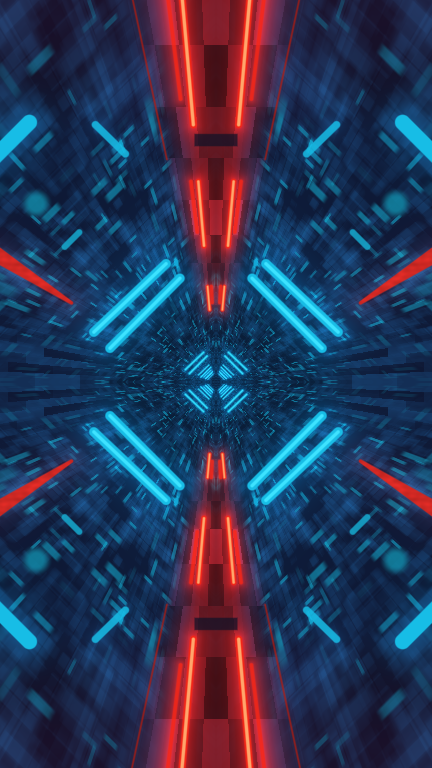
Reproduce this background procedurally as a Shadertoy shader.

```glsl
float hash(vec2 p) {
    p = fract(p * vec2(0.1031, 0.1137));
    p += dot(p, p.yx + 33.33);
    return fract((p.x + p.y) * p.x * 7.31);
}

// Gradient noise, about -0.7 to 0.7
float gradientAt(vec2 cell, vec2 offset) {
    float angle = 6.2832 * hash(cell + 47.0);
    return dot(vec2(cos(angle), sin(angle)), offset);
}

float noise(vec2 p) {
    vec2 i = floor(p), f = p - i, u = f * f * (3.0 - 2.0 * f), e = vec2(1, 0);
    return mix(mix(gradientAt(i, f), gradientAt(i + e, f - e), u.x),
               mix(gradientAt(i + e.yx, f - e.yx), gradientAt(i + 1.0, f - 1.0), u.x), u.y);
}

float segment(vec2 p, vec2 a, vec2 b) {
    vec2 ab = b - a;
    return length(p - a - ab * clamp(dot(p - a, ab) / dot(ab, ab), 0.0, 1.0));
}

// Solid core of a lamp with the given half width
float core(float dist, float halfWidth) {
    float soft = max(0.0012, 0.7 / iResolution.y);
    return smoothstep(halfWidth + soft, halfWidth - soft, dist);
}

// Mask with feathered rims inside a unit cell
float cellMask(vec2 f, float rim) {
    vec2 m = smoothstep(0.0, rim, f) * smoothstep(0.0, rim, 1.0 - f);
    return m.x * m.y;
}

void mainImage(out vec4 fragColor, in vec2 fragCoord) {
    const vec3 navy = vec3(0.055, 0.085, 0.19), steel = vec3(0.10, 0.28, 0.48);
    const vec3 cyan = vec3(0.09, 0.74, 0.90), red = vec3(0.95, 0.15, 0.09);
    const vec3 amber = vec3(1.0, 0.65, 0.42);

    // Four mirrored quadrants
    float aspect = iResolution.x / iResolution.y;
    vec2 p = abs(fragCoord / iResolution.y - vec2(0.5 * aspect, 0.5026));
    float ring = p.x + p.y + 0.0005;
    float across = (p.x - p.y) / ring;
    float depth = log(ring);
    float wedge = smoothstep(0.25, 0.13, p.x / (p.y + 0.01)) * smoothstep(0.06, 0.2, p.y);
    float ledge = smoothstep(0.07, 0.035, p.y) * smoothstep(0.12, 0.19, p.x);

    // Walls of the diamond tunnel
    float haze = exp(-ring * 5.0);
    float tone = 0.36 + 0.6 * noise(vec2(depth * 4.0, across * 5.0) + 3.0);
    tone += 0.25 * smoothstep(0.35, 0.7, ring);
    float glints = 0.0;
    for (int i = 0; i < 5; i++) {
        float k = float(i);
        bool radial = i % 2 == 0;
        vec2 q = radial ? vec2(depth * (3.0 + k), across * (9.0 + 5.0 * k))
                        : vec2(depth * (10.0 + 5.0 * k), across * (4.0 + k));
        q += 19.0 * k + 60.0;
        if (radial) q.x += 5.0 * hash(vec2(floor(q.y), k));
        else q.y += 5.0 * hash(vec2(floor(q.x), k));
        float h = hash(floor(q) + 7.0 * k);
        float mask = cellMask(fract(q), 0.12);
        tone += (h - 0.5) * 0.42 * mask - 0.05 * (1.0 - mask);
        vec2 inset = (fract(q) - 0.5) * (1.3 + h) + 0.5;
        float lit = smoothstep(0.80, 0.98, hash(floor(q) + 31.0 + k));
        glints += lit * cellMask(clamp(inset, 0.0, 1.0), 0.25);
    }
    vec3 col = mix(navy, steel, clamp(tone, 0.0, 1.3));
    col += vec3(0.0, 0.10, 0.15) * haze;
    col *= 0.72 + 0.28 * smoothstep(0.22, 0.1, abs(ring - 0.38));
    float upper = smoothstep(0.25, 0.5, p.y);
    col += vec3(0.06, 0.0, 0.02) * upper;

    // Horizontal ledges along the middle
    float shelf = floor(p.y / (p.x + 0.02) * 22.0);
    float panel = hash(vec2(shelf, floor(p.x * 17.0 + shelf * 0.4)));
    col = mix(col, mix(navy, steel, panel * 0.75), ledge * 0.8);
    glints *= (1.0 - wedge) * (1.0 - 0.75 * ledge) * smoothstep(0.01, 0.08, ring);
    glints *= 1.0 - 0.45 * upper;
    col = mix(col, cyan * 0.85, clamp(glints * 0.6, 0.0, 0.85));

    // Red shaft with purple side panels
    float slope = p.x / (p.y + 0.01);
    float plate = hash(vec2(floor(slope * 28.0), floor(log(p.y + 0.01) * 5.0) + 20.0));
    vec3 shaft = mix(vec3(0.46, 0.09, 0.12), vec3(0.29, 0.15, 0.27), smoothstep(0.06, 0.17, slope));
    col = mix(col, shaft * (0.55 + 0.75 * plate), wedge * 0.9);
    float rim = core(segment(p, vec2(0.064, 0.29), vec2(0.111, 0.51)), 0.0012);
    col = mix(col, red * 0.7, rim * 0.75);

    // Paired diagonal lamps receding to the centre
    for (int i = 0; i < 5; i++) {
        float s = 1.0 / (1.0 + 3.0 * float(i));
        float d = min(segment(p, vec2(0.065, 0.154) * s, vec2(0.159, 0.065) * s),
                      segment(p, vec2(0.047, 0.135) * s, vec2(0.138, 0.044) * s));
        col += vec3(0.0, 0.20, 0.30) * exp(-d / (0.022 * s));
        col = mix(col, cyan, core(d, 0.0062 * s));
        col += vec3(0.15, 0.15, 0.10) * core(d, 0.0022 * s);
    }

    // Outer lamps and soft reflections
    float outer = segment(p, vec2(0.243, 0.338), vec2(0.30, 0.281));
    float beam = segment(p, vec2(0.118, 0.297), vec2(0.157, 0.335));
    float strip = segment(p, vec2(0.178, 0.195), vec2(0.197, 0.176));
    col += vec3(0.0, 0.17, 0.26) * (exp(-outer / 0.022) + 0.6 * exp(-beam / 0.014));
    col = mix(col, cyan, max(core(outer, 0.010), 0.85 * core(beam, 0.0048)));
    col = mix(col, cyan * 0.9, 0.85 * core(strip, 0.004));
    float patchDist = length(p - vec2(0.234, 0.232));
    col = mix(col, cyan * 0.75, 0.8 * smoothstep(0.022, 0.008, patchDist));

    // Red blades at the sides
    float along = clamp((p.x - 0.185) / 0.1, 0.0, 1.0);
    float blade = segment(p, vec2(0.188, 0.103), vec2(0.285, 0.166));
    float cut = 0.6 + 0.4 * noise(p * vec2(90.0, 160.0));
    col = mix(col, vec3(0.72, 0.15, 0.13) * (0.7 + 0.5 * cut), core(blade, 0.002 + 0.008 * along));
    col += vec3(0.12, 0.01, 0.01) * exp(-blade / 0.018);

    // Red strips in the shaft
    for (int i = 0; i < 3; i++) {
        float k = float(i), near = 0.335 * pow(0.53, k);
        float far = near * (1.62 - 0.15 * k);
        float inner = i == 2 ? 0.05 : 0.125;
        float d = segment(p, vec2(0.088, 1.0) * near, vec2(0.088, 1.0) * far);
        float e = segment(p, vec2(inner, 1.0) * near * 1.1, vec2(inner, 1.0) * far);
        float size = 1.0 - 0.22 * k;
        col += vec3(0.55, 0.06, 0.03) * exp(-min(d, e) / (0.011 * size));
        col = mix(col, red, max(core(d, 0.0046 * size), 0.8 * core(e, 0.0025)));
        col = mix(col, amber, core(d, 0.0022 * size));
    }

    // Dark clamps between the strips
    vec2 clampBox = abs(p - vec2(0.0, 0.315)) - vec2(0.028, 0.008);
    col = mix(col, navy * 0.8, 0.7 * core(max(clampBox.x, clampBox.y), 0.0));
    fragColor = vec4(clamp(col, 0.0, 1.0), 1.0);
}
```
